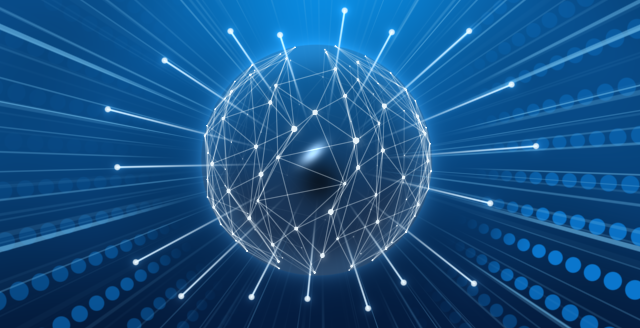
Reproduce this background procedurally as a Shadertoy shader.

```glsl
const vec2 HUB = vec2(0.003, 0.003);        // where all rays converge
const vec2 GLOBE_CENTER = vec2(-0.01, 0.012);
const float GLOBE_RADIUS = 0.352;
const vec2 SKY_GLOW = vec2(0.03, 0.56);
const vec2 FLARE = vec2(-0.022, 0.032);
const vec2 CORE_SHADOW = vec2(0.0, -0.055);

const vec3 DEEP = vec3(0.015, 0.10, 0.23);
const vec3 MID = vec3(0.03, 0.28, 0.51);
const vec3 AZURE = vec3(0.04, 0.58, 0.93);
const vec3 BOKEH = vec3(0.04, 0.46, 0.80);
const vec3 STREAK = vec3(0.42, 0.72, 0.90);
const vec3 SLATE = vec3(0.15, 0.20, 0.29);
const vec3 WHITE = vec3(0.94, 0.98, 1.0);

const float TAU = 6.283185;
const int NODES = 110;
const int LINKS = 4;
const int FIBRES = 18;
const float FIBRE_START = 0.09;
const float BOKEH_ROWS = 40.0;
const float BOKEH_ANGLE = -0.227;
const float BOKEH_STEP = 0.073;
const float BOKEH_SIZE = 0.029;
const float BEAM_ANGLE = 2.74;
const float BEAM_STEP = 0.665;

float hash(float n) {
    n = fract(n * 0.1031);
    n *= n + 33.33;
    return fract(n * (n + n));
}

vec2 gradient(vec2 cell) {
    float a = TAU * hash(cell.x + 57.0 * cell.y + 400.0);
    return vec2(cos(a), sin(a));
}

float gradientNoise(vec2 p) {
    vec2 i = floor(p), f = p - i, u = f * f * (3.0 - 2.0 * f), e = vec2(1, 0);
    return mix(mix(dot(gradient(i), f), dot(gradient(i + e), f - e), u.x),
               mix(dot(gradient(i + e.yx), f - e.yx), dot(gradient(i + 1.0), f - 1.0), u.x), u.y);
}

float segment(vec2 p, vec2 a, vec2 b) {
    vec2 ab = b - a;
    return length(p - a - ab * clamp(dot(p - a, ab) / dot(ab, ab), 0.0, 1.0));
}

float stroke(float d, float width, float px) {
    return 1.0 - smoothstep(max(width - px, 0.0), width + px, d);
}

// Angular emphasis that peaks at one direction
float lobe(float angle, float center, float sharpness) {
    return exp(sharpness * (cos(angle - center) - 1.0));
}

// One jittered ray in each angular cell, widening with distance
float rays(float angle, float r, float count, float width, float seed, float px) {
    float cell = floor((angle / TAU + 0.5) * count);
    float h = hash(cell + seed), start = 0.1 + 0.4 * hash(cell + seed + 71.0);
    float center = ((cell + 0.25 + 0.5 * h) / count - 0.5) * TAU;
    float line = stroke(abs(angle - center) * r, width * r * (0.3 + h), px);
    return line * smoothstep(start, start + 0.3, r) * pow(hash(cell + seed + 23.0), 2.0);
}

// Jittered spiral of points on a unit sphere
vec3 node(float i) {
    float y = 1.0 - 2.0 * (i + 0.2 + 0.6 * hash(i + 9.0)) / float(NODES);
    float a = i * 2.39996 + 0.5 * hash(i + 31.0);
    return vec3(sqrt(1.0 - y * y) * vec2(cos(a), sin(a)), y).xzy;
}

float network(vec2 q, float px) {
    float light = 0.0;
    for (int i = 0; i < NODES; i++) {
        vec3 a = node(float(i));
        float size = mix(0.004, 0.020, max(a.z, 0.0)) * (0.5 + hash(float(i) + 5.0));
        float depth = smoothstep(-1.1, 0.7, a.z);
        float d = length(q - a.xy);
        light += depth * (stroke(d, size, px) + 0.18 * exp(-d * d / (size * size * 6.0)));
        int stride = 8, next = 13;
        for (int k = 0; k < LINKS; k++) {
            if (i + stride < NODES) {
                vec3 b = node(float(i + stride));
                light += 0.32 * depth * stroke(segment(q, a.xy, b.xy), 0.002, px);
            }
            int sum = stride + next;
            stride = next;
            next = sum;
        }
    }
    return light;
}

void mainImage(out vec4 fragColor, in vec2 fragCoord) {
    float px = 1.0 / iResolution.y;
    vec2 p = (fragCoord - 0.5 * iResolution.xy) * px;
    vec2 v = p - HUB;
    float r = max(length(v), 0.001), angle = atan(v.y, v.x);

    // Backdrop
    vec3 color = mix(DEEP, MID, smoothstep(-0.55, 0.22, p.y + 0.08 * abs(p.x)));
    vec2 g = (p - SKY_GLOW) * vec2(1.0, 1.35);
    color = mix(color, AZURE, 0.95 * exp(-dot(g, g) * 4.5));
    color *= 1.0 + 0.12 * gradientNoise(p * 3.0);

    // Radial rows of bokeh discs
    float turn = (angle - BOKEH_ANGLE) / TAU * BOKEH_ROWS;
    float row = mod(floor(turn + 0.5), BOKEH_ROWS);
    float rowAngle = BOKEH_ANGLE + row / BOKEH_ROWS * TAU;
    float along = fract(log(r) / BOKEH_STEP + hash(row + 3.0)) - 0.5;
    float across = (fract(turn + 0.5) - 0.5) * TAU / BOKEH_ROWS;
    float disc = stroke(length(vec2(across, along * BOKEH_STEP)), BOKEH_SIZE, px / r);
    float strength = 0.95 * lobe(rowAngle, -0.38, 18.0) + 0.55 * lobe(rowAngle, -2.58, 22.0)
                   + 0.35 * lobe(rowAngle, 0.25, 12.0) + 0.25 * hash(row + 12.0) * lobe(rowAngle, 1.6, 0.8);
    color = mix(color, BOKEH, disc * strength * smoothstep(0.44, 0.72, r));

    // Globe body, rim haze and halo
    vec2 q = (p - GLOBE_CENTER) / GLOBE_RADIUS;
    float s = length(q), globePx = px / GLOBE_RADIUS;
    float inside = 1.0 - smoothstep(1.0 - globePx, 1.0 + globePx, s);
    float cloud = 0.5 + 0.5 * gradientNoise(q * 2.5 + 4.0);
    color = mix(color, SLATE, inside * (0.25 + 0.5 * smoothstep(0.5, -0.7, q.y)) * (0.6 + 0.5 * cloud));
    color += STREAK * 0.16 * inside * smoothstep(0.65, 1.0, s);
    color += STREAK * 0.20 * (1.0 - inside) * exp(-max(s - 1.0, 0.0) * 14.0);

    // Thin and broad streaks
    float emphasis = 0.4 + 0.6 * lobe(angle, 0.4, 2.5) + 0.35 * lobe(angle, 2.7, 4.0);
    float streaks = 0.7 * rays(angle, r, 90.0, 0.003, 11.0, px)
                  + 0.55 * rays(angle, r, 46.0, 0.008, 140.0, px)
                  + 0.5 * rays(angle, r, 64.0, 0.004, 260.0, px);
    color = mix(color, STREAK, clamp(streaks * emphasis, 0.0, 0.8));

    // Mirrored wide beams
    for (int i = 0; i < 2; i++) {
        float a = BEAM_ANGLE + float(i) * BEAM_STEP;
        float d = segment(vec2(-abs(v.x), v.y), 0.3 * vec2(cos(a), sin(a)), 1.4 * vec2(cos(a), sin(a)));
        color = mix(color, STREAK, 0.65 * stroke(d, 0.008 * r, px) * smoothstep(0.3, 0.8, r));
    }

    // Fibres with glowing tips
    for (int i = 0; i < FIBRES; i++) {
        float n = float(i), h = hash(n + 40.0);
        float a = TAU * n / float(FIBRES) + 0.09 + 0.14 * (h - 0.5);
        vec2 dir = vec2(cos(a), sin(a));
        float reach = mix(0.43, 0.62, dir.x * dir.x) * (0.87 + 0.28 * hash(n + 80.0));
        float d = segment(v, dir * FIBRE_START, dir * reach), tip = length(v - dir * reach);
        float fade = smoothstep(FIBRE_START, reach, r);
        color = mix(color, WHITE, 0.75 * fade * stroke(d, 0.0025, px));
        color += STREAK * (0.16 * fade * exp(-d * 150.0) + 0.25 * exp(-tip * 90.0));
        color = mix(color, WHITE, 0.85 * stroke(tip, 0.009, px));
    }

    // Core shadow, connected nodes and flare
    vec2 c = p - CORE_SHADOW;
    color *= 1.0 - 0.6 * exp(-dot(c, c) * 260.0);
    if (s < 1.08) color = mix(color, WHITE, min(network(q, globePx), 0.96));
    vec2 f = mat2(0.77, -0.64, 0.64, 0.77) * (p - FLARE);
    color += WHITE * 0.7 * exp(-f.x * f.x * 500.0 - f.y * f.y * 2500.0);

    fragColor = vec4(clamp(color, 0.0, 1.0), 1.0);
}
```
